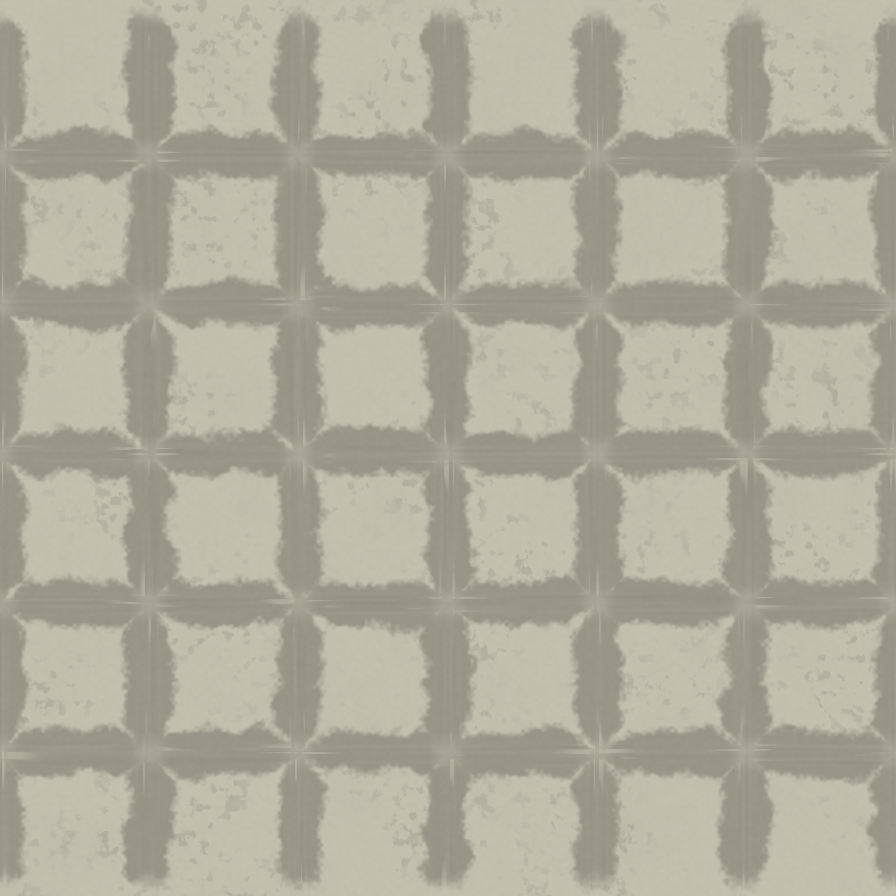
Write a WebGL 1 fragment shader that draws this pattern.

```glsl
precision highp float;
// A six by six grid of pale worn tiles, parted by soft grey-brown brushed bands.
// Each band swells midway between crossings; noise frays its sides, adds fibres
// and pale streaks, and scatters fine specks over the tiles.

uniform vec2 u_resolution;

float hash(vec2 p) {
  return fract(sin(dot(p, vec2(127.1, 311.7))) * 43758.5453);
}

float noise(vec2 p) {
  vec2 i = floor(p), f = fract(p);
  f = f * f * (3.0 - 2.0 * f);
  return mix(mix(hash(i), hash(i + vec2(1.0, 0.0)), f.x),
             mix(hash(i + vec2(0.0, 1.0)), hash(i + 1.0), f.x), f.y);
}

float fbm(vec2 p) {
  float sum = 0.0, amp = 0.5;
  for (int i = 0; i < 4; i++) {
    sum += amp * noise(p);
    p = mat2(1.6, 1.2, -1.2, 1.6) * p + 7.3;
    amp *= 0.5;
  }
  return sum / 0.9375;
}

// Paint amount of the nearest band; it runs along q.x and repeats across q.y
float band(vec2 q, float seed, float fray) {
  float line = floor(q.y + 0.5);
  float offset = q.y - line;
  float side = step(0.0, offset);
  float nearEnd = abs(2.0 * fract(q.x) - 1.0);

  // Swelling outline, with its own wobble on either side
  float lane = line * 7.0 + side * 3.0 + seed;
  float wobble = noise(vec2(q.x * 4.5, lane)) - 0.5;
  float width = mix(0.148, 0.065, smoothstep(0.55, 1.0, nearEnd));
  width += wobble * mix(0.065, 0.03, nearEnd) + fray;
  float cover = 1.0 - smoothstep(width - 0.035, width + 0.035, abs(offset));

  // Paint thins toward the crossings and along its fibres
  float tone = mix(1.0, 0.62, smoothstep(0.7, 1.0, nearEnd));
  float fibre = noise(vec2(q.x * 1.5 + seed, q.y * 45.0));
  tone -= 0.2 * (fibre - 0.4) * (1.0 - smoothstep(0.03, 0.12, abs(offset)));

  // Thin pale scratches close to the centre line
  float scratch = smoothstep(0.70, 0.85, noise(vec2(q.x * 2.5 + seed, q.y * 55.0)));
  scratch *= smoothstep(0.35, 0.8, nearEnd);
  scratch *= 1.0 - smoothstep(0.03, 0.075, abs(offset));
  return cover * tone * (1.0 - 0.55 * scratch);
}

void main() {
  vec2 p = gl_FragCoord.xy / u_resolution * 6.0;
  vec2 q = p + vec2(0.0, 0.04);

  // Ragged, grainy band edges
  float fray = (fbm(p * 7.0) - 0.5) * 0.12 + (noise(p * 38.0) - 0.5) * 0.035;
  float upright = band(q.yx, 3.7, fray);
  float level = band(q, 51.3, fray);

  // Upright bands taper off at top and bottom, where no level band is drawn
  upright *= smoothstep(0.0, 0.18, min(p.y, 6.0 - p.y) + fray);
  level *= step(0.5, q.y) * step(q.y, 5.5);
  float paint = max(upright, level);

  // Faint clouding and clustered specks of wear on the tiles
  float cloud = fbm(p * 3.0 + 20.0);
  float grain = fbm(p * 17.0 + 40.0);
  float patches = smoothstep(0.35, 0.7, fbm(p * 2.2 + 70.0));
  float specks = smoothstep(0.56, 0.72, grain) * patches;
  float wear = 0.38 * specks + 0.14 * (cloud - 0.4);
  paint = clamp(max(paint, 0.0) + wear * (1.0 - paint), 0.0, 1.1);

  vec3 color = mix(vec3(0.76, 0.75, 0.68), vec3(0.595, 0.585, 0.53), paint);
  color += 0.012 * (noise(p * 42.0 + 9.0) - 0.5);
  gl_FragColor = vec4(color, 1.0);
}
```
